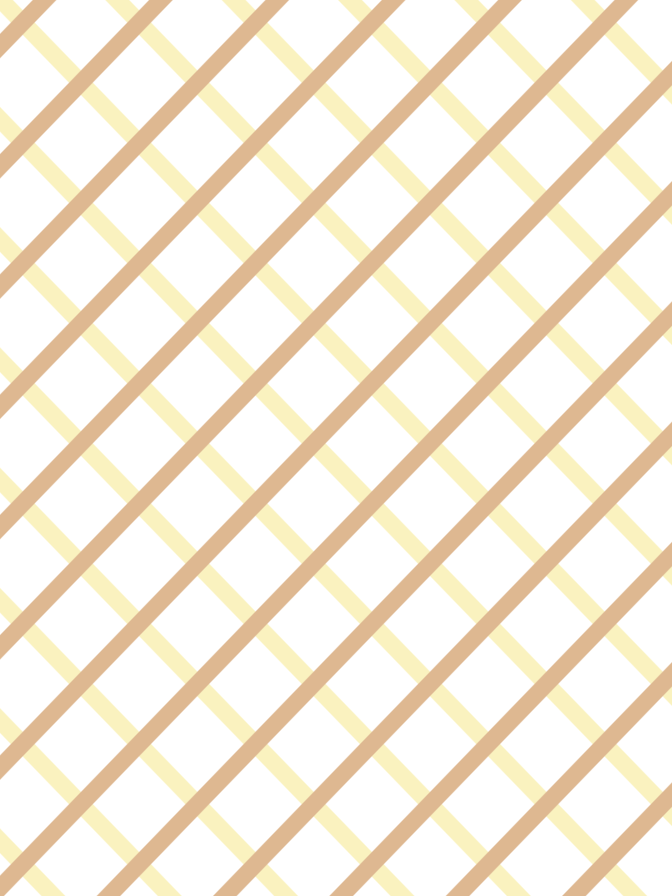
This pattern is drawn by a Shadertoy shader. Its source:

```glsl
// Coverage of a stripe centred on every whole value of phase; width is a share of the period
float stripe(float phase, float width) {
    float soft = fwidth(phase) * 0.6;
    float dist = abs(fract(phase + 0.5) - 0.5);
    return 1.0 - smoothstep(-soft, soft, dist - 0.5 * width);
}

void mainImage(out vec4 fragColor, in vec2 fragCoord) {
    vec2 uv = fragCoord / iResolution.xy;

    // Repeats across and down, measured from the top left corner
    vec2 cell = vec2(uv.x, 1.0 - uv.y) * vec2(5.775, 7.451);

    // Pale yellow stripes fall to the right, tan stripes rise over them
    float yellow = stripe(cell.x - cell.y - 0.008, 0.205);
    float tan_ = stripe(cell.x + cell.y - 0.383, 0.203);

    vec3 color = mix(vec3(1.0), vec3(0.98, 0.95, 0.75), yellow);
    color = mix(color, vec3(0.87, 0.72, 0.57), tan_);

    fragColor = vec4(color, 1.0);
}
```
